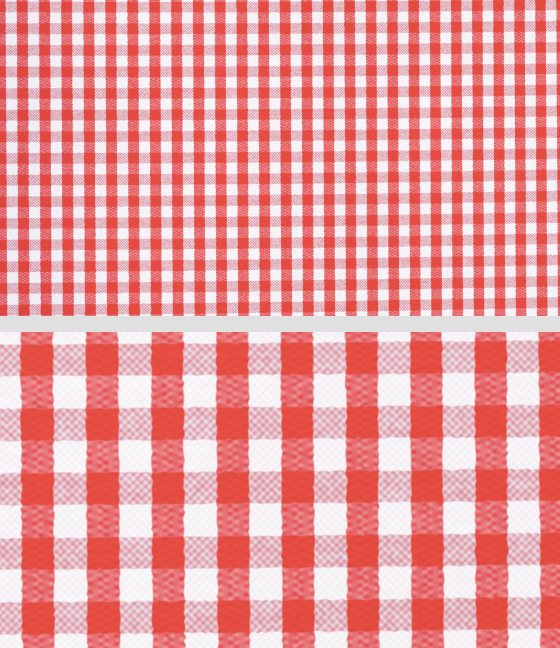
Top: the whole. Bottom: its middle third, enlarged.
This texture is drawn by a WebGL 2 fragment shader. Its source:

```glsl
#version 300 es
precision highp float;
// Red and white gingham cotton with a fine plain weave and a slightly skewed grid

uniform vec2 u_resolution;
out vec4 outColor;

#define COLUMNS 25.13      // stripe repeats across, before the stretch
#define ROWS 14.59         // stripe repeats down the left side
#define STRIPE_HALF 0.247  // half stripe width, in repeats
#define THREADS 16.0       // threads per repeat
#define WEAVE_DEPTH 0.13   // contrast of the thread crossings
#define FUZZ 0.13          // random variation between crossings
#define EDGE_WOBBLE 0.016  // raggedness of stripe edges
#define DUST 0.9994        // threshold for rare dark fibres

const float PI = 3.14159265;
const vec3 WHITE = vec3(0.965, 0.953, 0.965);
const vec3 RED = vec3(0.893, 0.297, 0.257);
const vec3 WARP_ROSE = vec3(0.905, 0.440, 0.452);
const vec3 WEFT_PINK = vec3(0.895, 0.727, 0.768);

float hash(vec2 p) {
    return fract(sin(dot(p, vec2(127.1, 311.7))) * 43758.5453);
}

float noise(vec2 p) {
    vec2 i = floor(p), f = fract(p);
    f = f * f * (3.0 - 2.0 * f);
    return mix(mix(hash(i), hash(i + vec2(1, 0)), f.x),
               mix(hash(i + vec2(0, 1)), hash(i + vec2(1, 1)), f.x), f.y);
}

// Cloth coordinates: whole numbers lie on the stripe centres
vec2 clothSpace(vec2 uv) {
    float x = uv.x, t = 1.0 - uv.y;
    float column = COLUMNS * x + 0.8 * x * x - 0.08 * t;
    float row = (ROWS + 0.28 * x) * t - 0.32 + 0.09 * x;
    float sag = 0.05 * sin(PI * x);
    return vec2(column, row - sag);
}

// Soft edged stripe centred on every whole number
float stripe(float c, float wobble, float pixel) {
    float d = abs(fract(c + 0.5) - 0.5) + wobble;
    float soft = max(0.75 * pixel, 0.018);
    return 1.0 - smoothstep(STRIPE_HALF - soft, STRIPE_HALF + soft, d);
}

void main() {
    vec2 uv = gl_FragCoord.xy / u_resolution;
    vec2 cloth = clothSpace(uv);
    vec2 pixel = fwidth(cloth);
    vec2 thread = cloth * THREADS;

    // Dyed stripes in both directions, frayed along the threads
    vec2 fray = vec2(noise(thread * vec2(0.1, 1.0)), noise(thread.yx * vec2(0.1, 1.0) + 57.0));
    fray = (fray - 0.5) * 2.0 * EDGE_WOBBLE;
    float warp = stripe(cloth.x, fray.x, pixel.x);
    float weft = stripe(cloth.y, fray.y, pixel.y);
    vec3 color = mix(mix(WHITE, WEFT_PINK, weft), mix(WARP_ROSE, RED, weft), warp);

    // Over and under crossings show where dyed and undyed threads meet
    float mixedDye = warp + weft - 2.0 * warp * weft;
    float checker = sin(PI * thread.x) * sin(PI * thread.y);
    float dashes = sin(PI * 0.5 * thread.x) * sin(PI * thread.y);
    float crossing = mix(checker, dashes, 0.7 * warp);
    float grain = noise(thread + 11.0) - 0.5;
    float fade = 1.0 - smoothstep(0.9, 1.6, THREADS * max(pixel.x, pixel.y));
    float relief = fade * (WEAVE_DEPTH * crossing + FUZZ * grain);
    color += mixedDye * relief * vec3(0.12, 1.0, 0.95);

    // Faint ribs on the plain squares, uneven yarn and broad shading
    color += (1.0 - mixedDye) * relief * 0.12;
    float slub = noise(thread * vec2(0.06, 0.9) + 31.0) - 0.5;
    color += slub * (0.012 + 0.04 * mixedDye) * vec3(0.2, 1.0, 1.0);
    color += 0.014 * (noise(uv * vec2(5.0, 3.0)) - 0.5);
    color -= vec3(0.02, 0.018, 0.004) * (1.0 - smoothstep(0.0, 0.25, uv.x));

    // Rare specks of dark lint
    vec2 cell = cloth * 2.0;
    float speck = step(DUST, hash(floor(cell) + 5.0));
    speck *= 1.0 - smoothstep(0.06, 0.16, length(fract(cell) - 0.5));
    color = mix(color, color * 0.6, speck);

    outColor = vec4(clamp(color, 0.0, 1.0), 1.0);
}
```
